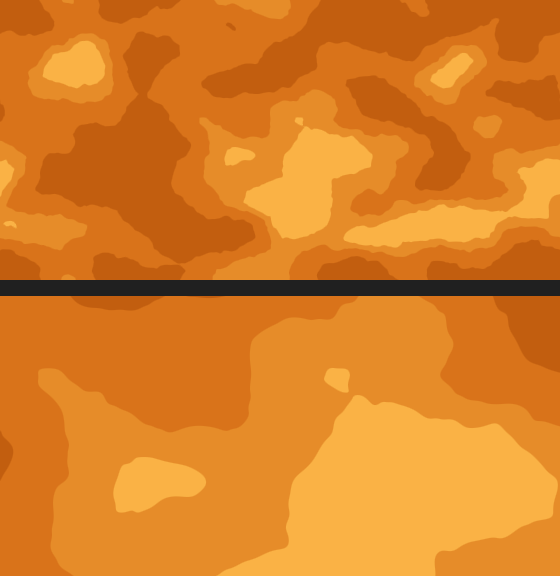
Top, the full canvas; bottom, a detail of the centre.
Write a WebGL 2 fragment shader that draws this texture.

```glsl
#version 300 es
precision highp float;
// Flat amber map: a smooth random height field cut into four colour bands.
// The height is a sum of plane waves with hashed phases, scaled to unit
// variance; iterated sine warping roughens the contour lines.

uniform vec2 u_resolution;
out vec4 fragColor;

const float PI = 3.14159;

float hashPhase(vec2 wave) {
    return 2.0 * PI * fract(sin(dot(wave, vec2(12.9, 78.2)) + 1.7) * 4375.85);
}

// Small wobbles that get finer and weaker with every layer
vec2 roughen(vec2 p) {
    float freq = 38.0;
    vec2 dir = vec2(0.8, 0.6);
    for (int i = 0; i < 5; i++) {
        vec2 side = vec2(-dir.y, dir.x);
        vec2 q = vec2(dot(p, dir), dot(p, side)) * freq + float(i) * 2.3;
        p += 0.21 / freq * (dir * sin(q.y + sin(0.6 * q.x)) + side * sin(q.x + 1.4 * cos(0.7 * q.y)));
        dir = mat2(0.36, 0.93, -0.93, 0.36) * dir;
        freq *= 1.55;
    }
    return p;
}

// Random field with unit variance, wider than tall, repeating every 2 x 1 units
float heightField(vec2 p) {
    float sum = 0.0;
    float variance = 0.0;
    for (int m = 0; m <= 6; m++) {
        for (int n = -8; n <= 8; n++) {
            if (m == 0 && n <= 0) continue; // mirrored duplicates
            vec2 wave = vec2(n, m);
            float r = length(wave * vec2(0.75, 1.0));
            float amp = r / (3.0 + r * r * r);
            sum += amp * cos(dot(wave, p * vec2(PI, 2.0 * PI)) + hashPhase(wave));
            variance += 0.5 * amp * amp;
        }
    }
    return sum * inversesqrt(variance);
}

void main() {
    vec2 p = gl_FragCoord.xy / u_resolution.y;
    float h = heightField(roughen(p));
    float edge = max(fwidth(h), 1e-4);

    // Antialiased steps between the bands
    vec3 band = clamp((h - vec3(-0.58, 0.58, 1.33)) / edge + 0.5, 0.0, 1.0);
    vec3 color = vec3(0.76, 0.37, 0.06);
    color = mix(color, vec3(0.85, 0.45, 0.10), band.x);
    color = mix(color, vec3(0.90, 0.55, 0.16), band.y);
    color = mix(color, vec3(0.98, 0.70, 0.27), band.z);
    fragColor = vec4(color, 1.0);
}
```
